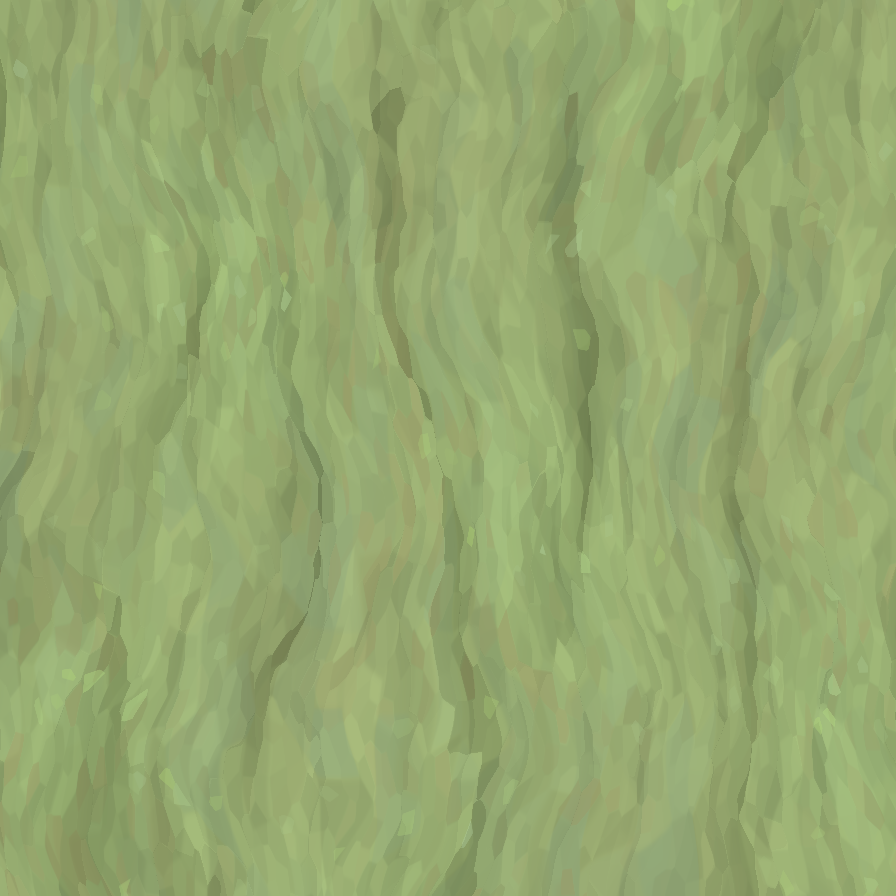
Reproduce this texture procedurally as a Shadertoy shader.

```glsl
vec2 hash2(vec2 cell) {
    vec3 v = fract(cell.xyx * vec3(0.1031, 0.1030, 0.0973));
    v += dot(v, v.yzx + 33.33);
    return fract((v.xx + v.yz) * v.zy);
}

// Bends the vertical grain sideways
vec2 flow(vec2 p) {
    p.x += 0.022 * sin(7.0 * p.y + 5.0 * p.x)
         + 0.011 * sin(17.0 * p.y - 9.0 * p.x + 1.0)
         + 0.004 * sin(37.0 * p.y + 23.0 * p.x + 4.0);
    p.y += 0.02 * sin(19.0 * p.x + 3.0 * p.y);
    return p;
}

// Branching creases along cell borders, darker on one flank
float creases(vec2 p) {
    vec2 base = floor(p), toNear = vec2(0.0), toNext = vec2(0.0);
    float near = 9.0, next = 9.0;
    for (int y = -1; y <= 1; y++)
    for (int x = -1; x <= 1; x++) {
        vec2 cell = base + vec2(x, y);
        vec2 to = cell + hash2(cell) - p;
        float d = length(to);
        if (d < near) {
            next = near; toNext = toNear;
            near = d; toNear = to;
        } else if (d < next) {
            next = d; toNext = to;
        }
    }
    vec2 across = normalize(toNext - toNear + 1e-4);
    float upright = smoothstep(0.2, 0.85, abs(across.x));
    float flank = mix(0.3, 1.0, smoothstep(-0.25, 0.4, -toNear.x));
    return upright * flank * (1.0 - smoothstep(0.0, 0.5, next - near));
}

// Soft-edged brush dabs: blended centre in xy, random values in zw
vec4 dabs(vec2 p, vec2 density) {
    vec2 g = p * density, base = floor(g);
    vec4 sum = vec4(0.0);
    float total = 0.0;
    for (int y = -1; y <= 1; y++)
    for (int x = -1; x <= 1; x++) {
        vec2 cell = base + vec2(x, y);
        vec2 centre = cell + hash2(cell);
        vec2 to = centre - g;
        float weight = exp(-28.0 * dot(to, to));
        sum += weight * vec4(centre / density, hash2(cell + 91.0));
        total += weight;
    }
    return sum / max(total, 1e-20);
}

void mainImage(out vec4 fragColor, in vec2 fragCoord) {
    vec2 uv = fragCoord / iResolution.y;
    vec2 p = flow(uv);
    vec4 broad = dabs(p, vec2(34.0, 10.0));
    vec4 fine = dabs(p + 3.0, vec2(78.0, 25.0));
    vec4 fleck = dabs(p + 7.0, vec2(75.0, 48.0));

    // Folds are sampled at the dab centres for a painted look
    vec2 q = mix(p, fine.xy - 3.0, 0.75);
    float depth = 0.75 + 0.35 * sin(9.0 * q.x + 2.0) * sin(8.0 * q.y + 5.0 * q.x);
    float folds = depth * creases(q * vec2(5.5, 1.9) + 4.0);
    float strands = creases(q * vec2(14.0, 4.0) + 17.0);

    // Mossy base with patchy light
    float patches = sin(11.0 * q.x + 3.0 * q.y) * sin(7.0 * q.y - 4.0 * q.x + 1.0);
    vec3 moss = vec3(0.615, 0.68, 0.45);
    vec3 colour = mix(moss, vec3(0.61, 0.71, 0.46), 0.5 + 0.5 * patches);
    colour *= 1.0 + 0.09 * (broad.z - 0.5) + 0.08 * (fine.z - 0.5);

    // Cool and warm glazes
    float cool = smoothstep(0.55, 1.0, broad.w) * (0.6 - 0.4 * patches);
    float warm = smoothstep(0.6, 1.0, fine.w) * (0.6 + 0.4 * sin(13.0 * q.x + 5.0 * q.y));
    colour = mix(colour, vec3(0.55, 0.67, 0.52), 0.45 * cool);
    colour = mix(colour, vec3(0.64, 0.60, 0.40), 0.4 * warm);

    // Shadowed folds, then sparse pale flecks
    colour *= 1.0 - vec3(0.22, 0.22, 0.25) * folds - 0.08 * strands;
    float glint = smoothstep(0.95, 0.99, fleck.z) * (0.3 + 0.3 * patches);
    colour = mix(colour, mix(vec3(0.68, 0.82, 0.45), vec3(0.68, 0.80, 0.62), fleck.w), glint);

    fragColor = vec4(colour, 1.0);
}
```
